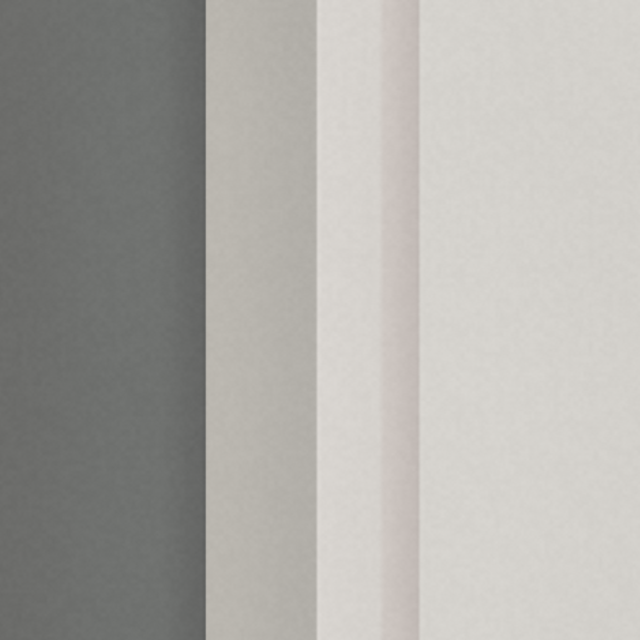
Write a three.js fragment shader that draws this background.

```glsl
varying vec2 vUv;

float hash(vec2 p) {
  return fract(sin(dot(p, vec2(127.1, 311.7))) * 43758.5453);
}

float valueNoise(vec2 p) {
  vec2 cell = floor(p);
  vec2 f = fract(p);
  f = f * f * (3.0 - 2.0 * f);
  float low = mix(hash(cell), hash(cell + vec2(1.0, 0.0)), f.x);
  float high = mix(hash(cell + vec2(0.0, 1.0)), hash(cell + vec2(1.0, 1.0)), f.x);
  return mix(low, high, f.y);
}

// Centred sum of octaves, roughly -0.5 to 0.5
float grain(vec2 p, float scale) {
  float sum = 0.0;
  float weight = 0.5;
  for (int i = 0; i < 3; i++) {
    sum += weight * (valueNoise(p * scale + float(i) * 17.3) - 0.5);
    scale *= 1.9;
    weight *= 0.6;
  }
  return sum;
}

// Smooth step centred on an edge
float edge(float x, float at, float softness) {
  return smoothstep(at - softness, at + softness, x);
}

// Soft line of the given half width
float line(float x, float at, float width) {
  float d = (x - at) / width;
  return exp(-d * d);
}

// Horizontal blend across a panel
vec3 ramp(float x, float start, float end, vec3 a, vec3 b) {
  return mix(a, b, smoothstep(start, end, x));
}

void main() {
  vec2 p = vUv;
  float wallEnd = 0.3216;
  float sideEnd = 0.4950;
  float grooveStart = 0.5960;
  float grooveEnd = 0.6550;

  // Dark wall, shaded towards its right edge
  vec3 wall = ramp(p.x, 0.0, 0.2, vec3(0.425, 0.427, 0.418), vec3(0.438, 0.446, 0.437));
  wall = ramp(p.x, 0.24, wallEnd, wall, vec3(0.398, 0.402, 0.396));

  // Shaded side, light strip, groove and broad panel
  vec3 side = ramp(p.x, wallEnd, sideEnd, vec3(0.730, 0.716, 0.688), vec3(0.696, 0.684, 0.660));
  vec3 strip = ramp(p.x, sideEnd, grooveStart, vec3(0.846, 0.831, 0.813), vec3(0.836, 0.822, 0.803));
  vec3 groove = ramp(p.x, grooveStart, grooveEnd, vec3(0.808, 0.781, 0.762), vec3(0.765, 0.735, 0.718));
  vec3 panel = ramp(p.x, grooveEnd, 1.0, vec3(0.836, 0.826, 0.806), vec3(0.826, 0.816, 0.796));

  vec3 color = mix(wall, side, edge(p.x, wallEnd, 0.0018));
  color = mix(color, strip, edge(p.x, sideEnd, 0.0030));
  color = mix(color, groove, edge(p.x, grooveStart, 0.0060));
  color = mix(color, panel, edge(p.x, grooveEnd, 0.0035));

  // Fine rims along the joints
  color -= 0.020 * line(p.x, wallEnd - 0.003, 0.0025);
  color += 0.012 * line(p.x, sideEnd + 0.004, 0.0030);
  color -= 0.012 * line(p.x, grooveEnd - 0.002, 0.0030);
  color += 0.008 * line(p.x, grooveEnd + 0.005, 0.0030);

  // Broad tone drift and paper grain
  color += 0.008 * (valueNoise(p * 5.0) - 0.5);
  color += 0.032 * grain(p, 130.0);

  gl_FragColor = vec4(color, 1.0);
}
```
